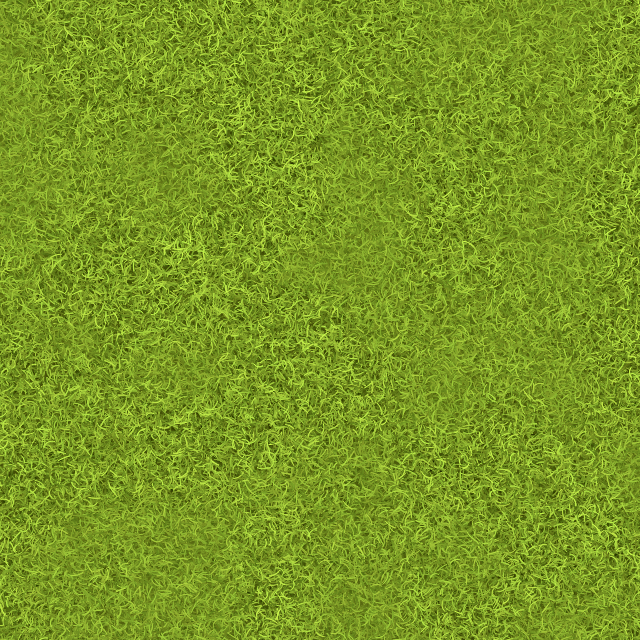
Reproduce this texture procedurally as a WebGL 2 fragment shader.

```glsl
#version 300 es
precision highp float;

uniform vec2 u_resolution;
out vec4 fragColor;

const int LAYERS = 14;
const float CELLS = 72.0;

// Integer hash: three values in 0..1
vec3 hash3(vec2 cell, int seed) {
    uvec3 v = uvec3(ivec3(ivec2(cell), seed)) * 1664525u + 1013904223u;
    v.x += v.y * v.z;
    v.y += v.z * v.x;
    v.z += v.x * v.y;
    v ^= v >> 16u;
    v.x += v.y * v.z;
    v.y += v.z * v.x;
    v.z += v.x * v.y;
    return vec3(v >> 8u) / 16777216.0;
}

float valueNoise(vec2 p, int seed) {
    vec2 cell = floor(p);
    vec2 f = fract(p);
    f = f * f * (3.0 - 2.0 * f);
    float low = mix(hash3(cell, seed).x, hash3(cell + vec2(1, 0), seed).x, f.x);
    float high = mix(hash3(cell + vec2(0, 1), seed).x, hash3(cell + vec2(1, 1), seed).x, f.x);
    return mix(low, high, f.y);
}

mat2 rotation(float angle) {
    float c = cos(angle), s = sin(angle);
    return mat2(c, s, -s, c);
}

// Coverage of a bent, tapering blade centred on the origin
float bladeCoverage(vec2 p, float halfLength, float bend, float pixel) {
    float along = clamp(p.x / halfLength, -1.0, 1.0);
    float slope = 2.0 * bend * along / halfLength;
    float side = (p.y - bend * (along * along - 0.4)) / sqrt(1.0 + slope * slope);
    float past = max(abs(p.x) - halfLength, 0.0);
    float halfWidth = mix(0.085, 0.04, 0.5 + 0.5 * along);
    float dist = length(vec2(past, side)) - halfWidth;
    return 1.0 - smoothstep(-0.55 * pixel, 0.55 * pixel, dist);
}

void main() {
    float shortSide = min(u_resolution.x, u_resolution.y);
    vec2 uv = gl_FragCoord.xy / shortSide;
    float pixel = CELLS / shortSide;

    // Dark ground, then blades from the lowest layer to the highest
    float tone = 0.04;
    float warmth = 0.4;
    for (int layer = 0; layer < LAYERS; layer++) {
        float height = float(layer) / float(LAYERS - 1);
        vec2 p = rotation(float(layer) * 2.4) * uv * CELLS + float(layer) * vec2(7.37, 3.61);
        vec2 home = floor(p);
        for (int y = -1; y <= 1; y++) {
            for (int x = -1; x <= 1; x++) {
                vec2 cell = home + vec2(x, y);
                vec3 place = hash3(cell, layer);
                vec3 form = hash3(cell, layer + 64);
                vec2 local = rotation(place.z * 6.2832) * (p - cell - place.xy);
                float halfLength = mix(0.42, 0.7, form.x);
                float cover = bladeCoverage(local, halfLength, (form.y - 0.5) * 0.5, pixel);
                float bladeTone = mix(0.22, 0.76, height) + (form.z - 0.5) * 0.85;
                bladeTone += 0.1 * local.x / halfLength;
                tone = mix(tone, bladeTone, cover);
                warmth = mix(warmth, fract(form.z * 17.0) - 0.5, cover);
            }
        }
    }

    // Broad patches of softer and crisper turf
    float patches = 0.65 * valueNoise(uv * 7.0, 201) + 0.35 * valueNoise(uv * 17.0, 202);
    tone = 0.56 + (tone - 0.56) * mix(0.72, 1.25, smoothstep(0.2, 0.75, patches));
    tone += 0.06 * (patches - 0.5);

    vec3 color = mix(vec3(0.27, 0.345, 0.04), vec3(0.66, 0.815, 0.235), tone);
    color += warmth * vec3(0.04, -0.015, 0.0);
    fragColor = vec4(clamp(color, 0.0, 1.0), 1.0);
}
```
